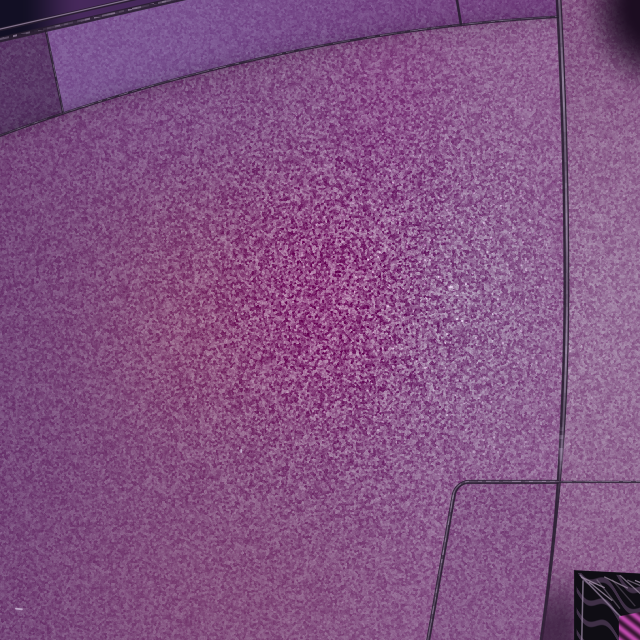
Give the GLSL for this texture, as a WebGL 1 fragment shader.

```glsl
precision highp float;
uniform vec2 u_resolution;

#define GRAIN_CELLS 300.0
#define GRAIN_GAIN 0.56
#define FLECK_GAIN 0.17
#define GLOW_CENTER vec2(0.51, 0.53)
#define SEAM_WIDTH 0.0020
#define SEAM_DARK vec3(0.15, 0.11, 0.18)
#define SEAM_LIGHT vec3(0.60, 0.53, 0.64)
#define INK vec3(0.06, 0.05, 0.08)

float hash(vec2 p) {
  vec3 q = fract(p.xyx * vec3(0.1031, 0.1030, 0.0973));
  q += dot(q, q.yzx + 33.33);
  return fract((q.x + q.y) * q.z);
}

// Cellular flecks: random shades blended around jittered points
float flecks(vec2 p) {
  vec2 cell = floor(p);
  float sum = 0.0;
  float total = 0.0;
  for (int j = -1; j <= 1; j++) {
    for (int i = -1; i <= 1; i++) {
      vec2 c = cell + vec2(float(i), float(j));
      vec2 d = c + vec2(hash(c), hash(c + 71.7)) - p;
      float weight = exp(-8.0 * dot(d, d));
      sum += weight * hash(c + 143.1);
      total += weight;
    }
  }
  return sum / total - 0.5;
}

float segment(vec2 p, vec2 a, vec2 b) {
  vec2 d = b - a;
  return length(p - a - d * clamp(dot(p - a, d) / dot(d, d), 0.0, 1.0));
}

float blob(vec2 p, vec2 center, vec2 radius) {
  vec2 d = (p - center) / radius;
  return exp(-dot(d, d));
}

float fill(float d) {
  float aa = 0.7 / u_resolution.y;
  return 1.0 - smoothstep(-aa, aa, d);
}

// Dark groove with a thin lit lip of varying strength
vec3 groove(vec3 color, float d, float width, float lip) {
  color = mix(color, SEAM_DARK, 0.88 * fill(abs(d) - width));
  return mix(color, SEAM_LIGHT, lip * fill(abs(d - width * 0.2) - width * 0.35));
}

vec3 paint(vec2 p) {
  vec3 color = mix(vec3(0.45, 0.27, 0.47), vec3(0.56, 0.38, 0.57), smoothstep(-0.10, 0.90, p.x));
  color = mix(color, vec3(0.49, 0.31, 0.53), 0.7 * blob(p, vec2(0.26, 0.80), vec2(0.18, 0.10)));
  color = mix(color, vec3(0.56, 0.32, 0.48), 0.8 * blob(p, vec2(0.33, 0.49), vec2(0.19, 0.23)));
  color = mix(color, vec3(0.58, 0.26, 0.51), 0.75 * blob(p, GLOW_CENTER, vec2(0.15, 0.20)));
  color = mix(color, vec3(0.53, 0.27, 0.52), 0.6 * blob(p, vec2(0.61, 0.83), vec2(0.09, 0.15)));
  color = mix(color, vec3(0.57, 0.42, 0.59), 0.7 * blob(p, vec2(0.77, 0.50), vec2(0.12, 0.24)));
  return mix(color, vec3(0.53, 0.31, 0.48), 0.6 * blob(p, vec2(0.37, 0.08), vec2(0.26, 0.20)));
}

// Ink block of slanted facets crossed by bright struts
vec3 blockPaint(vec2 q) {
  float slant = q.x * 0.7 + q.y;
  float bands = sin(slant * 190.0 + 2.0 * sin(q.x * 95.0));
  vec3 color = mix(INK, vec3(0.25, 0.19, 0.28), smoothstep(0.5, 0.9, bands));
  for (int i = 0; i < 8; i++) {
    float k = float(i);
    vec2 a = vec2(0.010 + 0.012 * k, -0.004 - 0.016 * hash(vec2(k, 3.0)));
    vec2 b = a + vec2(0.035, -0.012 - 0.035 * hash(vec2(k, 5.0)));
    float strut = segment(q, a, b) - 0.0010;
    color = mix(color, vec3(0.62, 0.55, 0.64), (0.3 + 0.6 * hash(vec2(k, 1.0))) * fill(strut));
  }
  float pink = max(0.068 - q.x, q.y + 0.070 - 0.2 * (q.x - 0.068));
  vec3 pinkColor = vec3(0.64, 0.25, 0.58) * (0.75 + 0.4 * sin(q.x * 260.0 + q.y * 330.0));
  color = mix(color, pinkColor, fill(pink));
  float frame = min(segment(q, vec2(0.008, -0.006), vec2(0.070, -0.070)),
                    segment(q, vec2(0.012, -0.015), vec2(0.010, -0.107)));
  return mix(color, SEAM_LIGHT, 0.75 * fill(frame - 0.0012));
}

void main() {
  vec2 p = gl_FragCoord.xy / u_resolution;
  vec3 color = paint(p);

  // Seam curves
  float lowerArc = p.y - (0.788 + 0.37 * p.x - 0.18 * p.x * p.x);
  float upperArc = p.y - (0.938 + 0.228 * p.x);
  float bend = p.y - 0.55;
  float side = p.x - 0.885 + (bend < 0.0 ? 0.130 : 0.060) * bend * bend;
  float rightSide = fill(-side);
  float leftSide = 1.0 - rightSide;

  // Right strip and upper band
  vec3 strip = mix(vec3(0.54, 0.36, 0.54), vec3(0.59, 0.44, 0.60), blob(p, vec2(0.95, 0.50), vec2(0.3, 0.30)));
  color = mix(color, strip - 0.03 * smoothstep(0.75, 1.0, p.y), rightSide);
  float band = fill(-lowerArc) * leftSide;
  float bandSplit = p.x - 0.098 + (p.y - 0.827) * 0.211;
  vec3 bandColor = mix(vec3(0.49, 0.34, 0.58), vec3(0.46, 0.27, 0.51), smoothstep(0.15, 0.8, p.x));
  bandColor = mix(bandColor, vec3(0.35, 0.22, 0.40), fill(bandSplit));
  color = mix(color, bandColor, band);
  color *= 1.0 - 0.15 * leftSide * exp(-abs(lowerArc) * 70.0);

  // Lower panel with one rounded corner
  vec2 corner = vec2(0.711 + (p.y - 0.238) * 0.176 - p.x, p.y - 0.247) + 0.020;
  float panel = length(max(corner, 0.0)) + min(max(corner.x, corner.y), 0.0) - 0.020;
  color = mix(color, vec3(0.51, 0.33, 0.52), 0.7 * fill(panel) * leftSide);

  // Grain, strongest around the glow
  float spread = blob(p, GLOW_CENTER + vec2(0.05, 0.0), vec2(0.28, 0.29));
  float strength = mix(0.30, 1.0, spread) * (1.0 - 0.4 * band);
  float fine = hash(floor(p * 512.0)) - 0.5;
  float grain = GRAIN_GAIN * flecks(p * GRAIN_CELLS) + FLECK_GAIN * fine;
  color += strength * grain * vec3(0.62, 1.0, 0.68);
  float sparkle = smoothstep(0.95, 1.0, hash(floor(p * 380.0) + 19.0));
  color += sparkle * (0.04 + 0.17 * blob(p, vec2(0.68, 0.55), vec2(0.22, 0.27)));
  float glint = min(segment(p, vec2(0.377, 0.294), vec2(0.377, 0.297)),
                    segment(p, vec2(0.025, 0.049), vec2(0.034, 0.048)));
  color = mix(color, vec3(0.82, 0.76, 0.86), 0.8 * fill(glint - 0.0014));

  // Grooves, with lips broken up along their length
  float broken = hash(floor(vec2(p.x * 150.0, p.y * 150.0)) + 5.0);
  color = mix(color, groove(color, lowerArc, SEAM_WIDTH, 0.7 * broken), leftSide);
  color = mix(color, groove(color, bandSplit, SEAM_WIDTH * 0.9, 0.6 * broken), band);
  float topSplit = segment(p, vec2(0.714, 1.0), vec2(0.720, 0.963));
  color = mix(color, SEAM_DARK, 0.9 * fill(topSplit - SEAM_WIDTH));
  float lit = smoothstep(0.20, 0.34, p.y) * (0.65 + 0.2 * sin(p.y * 31.0) + 0.15 * broken);
  color = groove(color, side, SEAM_WIDTH * mix(1.3, 2.3, smoothstep(0.15, 0.4, p.y)), lit);
  float joint = blob(p, vec2(0.877, 0.30), vec2(0.004, 0.025));
  color = mix(color, SEAM_LIGHT * 1.2, 0.6 * joint * broken);
  color = groove(color, panel, SEAM_WIDTH * mix(1.6, 0.9, rightSide), 0.25 + 0.65 * broken);

  // Dark upper left edge with a lit rail
  vec3 edge = mix(vec3(0.07, 0.06, 0.14), vec3(0.28, 0.16, 0.36), smoothstep(0.03, 0.13, p.x));
  color = mix(color, edge, fill(-upperArc));
  color = groove(color, upperArc, SEAM_WIDTH * 2.2, 0.8 * broken);
  color = groove(color, upperArc - 0.016, SEAM_WIDTH * 1.4, 0.8);

  // Upper right shadow
  float shade = length((p - vec2(1.03, 0.99)) / vec2(0.115, 0.130));
  color = mix(color, vec3(0.11, 0.05, 0.13), 1.0 - smoothstep(0.35, 1.15, shade));

  // Block in the lower right corner
  float shadow = rightSide * smoothstep(0.13, 0.02, p.y) * smoothstep(0.93, 0.88, p.x);
  color = mix(color, vec3(0.22, 0.12, 0.24), 0.8 * shadow);
  float block = max(0.899 - p.x, p.y - 0.107 + 0.05 * (p.x - 0.899));
  color = mix(color, blockPaint(p - vec2(0.899, 0.107)), fill(block));
  color = mix(color, INK, fill(abs(block) - SEAM_WIDTH));

  gl_FragColor = vec4(clamp(color, 0.0, 1.0), 1.0);
}
```
